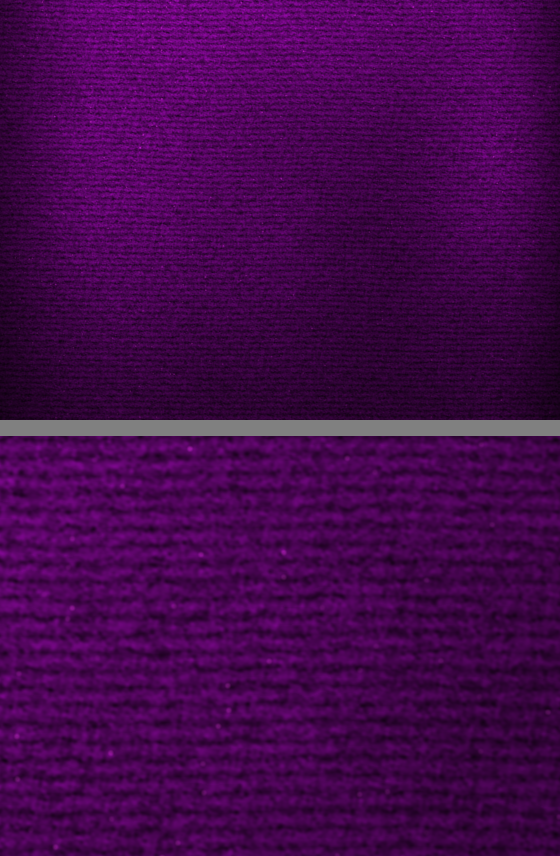
Top, the full canvas; bottom, a detail of the centre.
Reproduce this texture procedurally as a WebGL 2 fragment shader.

```glsl
#version 300 es
precision highp float;
// Purple ribbed velvet: fine, even horizontal cords with slightly ragged
// grooves and crisp fibre grain, built from value noise, under soft uneven
// light that is brightest at the top and falls off to the sides and bottom.
uniform vec2 u_resolution;
out vec4 fragColor;

float hash(vec2 p) {
  return fract(sin(dot(p, vec2(127.1, 311.7))) * 43758.5453);
}

float noise(vec2 p) {
  vec2 cell = floor(p), f = fract(p);
  f = f * f * (3.0 - 2.0 * f);
  return mix(mix(hash(cell), hash(cell + vec2(1, 0)), f.x),
             mix(hash(cell + vec2(0, 1)), hash(cell + vec2(1, 1)), f.x), f.y);
}

// Turned octaves hide the noise lattice
float fbm(vec2 p) {
  float sum = 0.0, weight = 0.5;
  for (int i = 0; i < 4; i++) {
    sum += weight * noise(p);
    p = mat2(1.6, 1.2, -1.2, 1.6) * p + 17.3;
    weight *= 0.5;
  }
  return sum;
}

// Soft elliptical patch, 1 at its centre
float patchAt(vec2 uv, vec2 centre, vec2 radius) {
  vec2 d = (uv - centre) / radius;
  return exp(-dot(d, d));
}

// Broad sheen of the pile, darkened at the borders
float sheen(vec2 uv) {
  float light = 0.345;
  light += 0.13 * patchAt(uv, vec2(0.42, 1.05), vec2(0.34, 0.28));
  light += 0.05 * patchAt(uv, vec2(0.20, 0.60), vec2(0.15, 0.45));
  light += 0.06 * patchAt(uv, vec2(0.88, 0.65), vec2(0.12, 0.32));
  light -= 0.09 * patchAt(uv, vec2(0.70, 0.42), vec2(0.18, 0.42));
  light += 0.06 * (fbm(uv * vec2(8.0, 6.0)) - 0.47);
  float sides = smoothstep(-0.24, 0.2, uv.x) * (1.0 - smoothstep(0.86, 1.16, uv.x));
  float rise = mix(0.54, 1.0, smoothstep(-0.1, 0.6, uv.y));
  return light * sides * rise;
}

// Rounded cords, each with its groove at a whole row number
float cords(vec2 p) {
  float row = p.y * 70.0 + 0.4 * p.x;
  row += 0.7 * (noise(p * vec2(4.0, 3.0)) - 0.5);
  row += 0.32 * (noise(p * vec2(90.0, 110.0)) - 0.5);
  float wave = 0.5 - 0.5 * cos(6.2832 * row);
  float depth = 0.65 + 0.35 * noise(vec2(p.x * 40.0, floor(row + 0.5) * 3.7));
  return depth * (pow(wave, 0.7) - 0.57);
}

// Fine fibre grain in two turned layers, with a trace of coarser tufts
float fibres(vec2 p) {
  float fine = noise(mat2(0.96, 0.28, -0.28, 0.96) * p * vec2(250.0, 330.0)) - 0.5;
  float cross = noise(mat2(0.8, -0.6, 0.6, 0.8) * p * 270.0 + 41.0) - 0.5;
  float tufts = fbm(p * vec2(60.0, 75.0)) - 0.47;
  return 0.5 * fine + 0.5 * cross + 0.3 * tufts;
}

// Sparse bright lint specks, at most one per cell
float specks(vec2 p) {
  vec2 grid = p * 95.0, cell = floor(grid);
  vec2 centre = 0.3 + 0.4 * vec2(hash(cell + 3.1), hash(cell + 8.7));
  float spot = 1.0 - smoothstep(0.06, 0.3, length(fract(grid) - centre));
  return spot * smoothstep(0.94, 1.0, hash(cell + 21.0));
}

void main() {
  vec2 uv = gl_FragCoord.xy / u_resolution;
  vec2 p = gl_FragCoord.xy / u_resolution.y;
  float weave = 1.0 + 0.48 * cords(p) + 0.85 * fibres(p);
  float level = max(sheen(uv) * weave, 0.0);
  vec3 colour = level * vec3(0.88, 0.055, 1.0);
  colour += specks(p) * sheen(uv) * vec3(0.6, 0.2, 0.55);
  fragColor = vec4(colour, 1.0);
}
```
